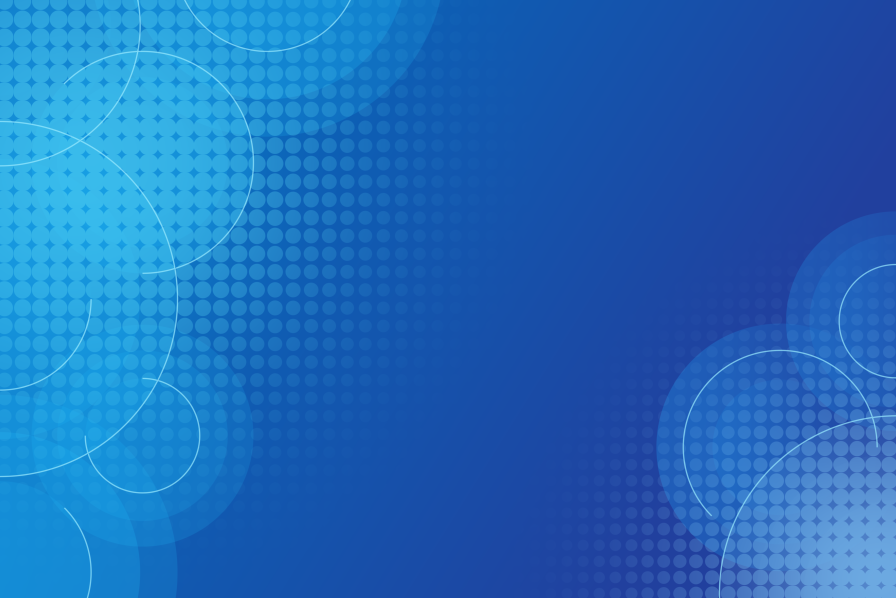
This background is drawn by a Shadertoy shader. Its source:

```glsl
// Blue diagonal gradient with translucent ringed discs, fading halftone dots and thin arcs.

const float PI = 3.14159265;
const float HEIGHT = 512.0;  // canvas height in design units, y pointing down
const float STROKE = 0.55;   // half width of the outlines

const vec3 AZURE  = vec3(0.04, 0.39, 0.72);
const vec3 INDIGO = vec3(0.13, 0.25, 0.62);
const vec3 CYAN   = vec3(0.11, 0.70, 0.95);
const vec3 ICE    = vec3(0.34, 0.83, 0.95);
const vec3 SKY    = vec3(0.12, 0.52, 0.86);
const vec3 MIST   = vec3(0.52, 0.80, 0.97);
const vec3 LINE   = vec3(0.60, 0.92, 1.00);

// Coverage of the inside of a signed distance, softened over one pixel.
float fill(float dist, float px) {
    return 1.0 - smoothstep(-0.7 * px, 0.7 * px, dist);
}

// Soft round falloff: 1 at the centre, 0 at the radius.
float glow(vec2 p, vec2 centre, float radius) {
    return 1.0 - smoothstep(0.0, radius, length(p - centre));
}

// Three concentric discs; fade lowers their opacity towards the right.
vec3 rings(vec3 col, vec2 p, vec2 centre, vec3 radii, vec3 tint, vec3 alpha, float fade, float px) {
    vec2 d = p - centre;
    for (int i = 0; i < 3; i++) {
        float r = radii[i];
        float shade = 1.0 - fade * smoothstep(-r, r, d.x);
        col = mix(col, tint, alpha[i] * shade * fill(length(d) - r, px));
    }
    return col;
}

// Dot lattice; strength drives both dot size and opacity.
float halftone(vec2 p, vec2 origin, float pitch, float strength, float px) {
    vec2 cell = (fract((p - origin) / pitch + 0.5) - 0.5) * pitch;
    float radius = pitch * mix(0.32, 0.56, strength);
    return strength * fill(length(cell) - radius, px);
}

// Thin arc spanning halfSpan radians on both sides of the middle angle.
float arc(vec2 p, vec2 centre, float r, float middle, float halfSpan, float px) {
    vec2 d = p - centre;
    float angle = abs(mod(atan(d.y, d.x) - middle + PI, 2.0 * PI) - PI);
    float stroke = fill(abs(length(d) - r) - STROKE, px);
    return stroke * fill((angle - halfSpan) * r, px);
}

float circle(vec2 p, vec2 centre, float r, float px) {
    return fill(abs(length(p - centre) - r) - STROKE, px);
}

void mainImage(out vec4 fragColor, in vec2 fragCoord) {
    float px = HEIGHT / iResolution.y;
    vec2 p = vec2(fragCoord.x, iResolution.y - fragCoord.y) * px;

    // Shared centres
    vec2 top = vec2(229.0, -35.0), corner = vec2(0.0, 22.0);
    vec2 upper = vec2(122.0, 139.0), left = vec2(0.0, 256.0);
    vec2 lower = vec2(122.0, 373.0), base = vec2(0.0, 490.0);
    vec2 east = vec2(767.0, 275.0), middle = vec2(668.0, 383.0);
    vec2 southEast = vec2(768.0, 508.0);

    // Diagonal backdrop
    float slope = dot(p, vec2(0.85, 0.53));
    vec3 col = mix(AZURE, INDIGO, clamp((slope - 250.0) / 470.0, 0.0, 1.0));

    // Cyan discs on the left
    vec3 wide = vec3(152.0, 120.0, 78.0);
    vec3 small = vec3(95.0, 73.0, 49.0);
    vec3 layered = vec3(0.22, 0.28, 0.20);
    vec3 faint = vec3(0.15, 0.10, 0.05);
    col = mix(col, CYAN, 0.45 * glow(p, vec2(40.0, 160.0), 260.0));
    col = rings(col, p, top, wide, CYAN, layered, 0.1, px);
    col = rings(col, p, corner, vec3(120.0, 95.0, 60.0), CYAN, faint, 0.0, px);
    col = rings(col, p, lower, small, CYAN, vec3(0.22, 0.20, 0.18), 0.2, px);
    col = rings(col, p, left, wide, CYAN, vec3(0.26, 0.22, 0.08), 0.1, px);
    col = rings(col, p, upper, small, CYAN, vec3(0.26, 0.18, 0.05), 0.0, px);
    col = rings(col, p, base, wide, CYAN, layered, 0.1, px);

    // Blue discs on the right
    col = rings(col, p, east, vec3(94.0, 74.0, 48.0), SKY, vec3(0.34, 0.25, 0.15), 0.8, px);
    col = rings(col, p, middle, vec3(106.0, 83.0, 58.0), SKY, vec3(0.42, 0.22, 0.25), 0.9, px);
    col = rings(col, p, southEast, vec3(152.0, 120.0, 80.0), MIST, vec3(0.09, 0.03, 0.04), 0.0, px);
    col = mix(col, MIST, 0.42 * glow(p, vec2(750.0, 495.0), 140.0));

    // Halftone fields
    float leftField = pow(glow(p, vec2(80.0, 130.0), 400.0), 1.25);
    float rightField = pow(glow(p, southEast, 345.0), 1.15);
    col = mix(col, ICE, 0.54 * halftone(p, vec2(266.5, 171.0), 15.45, leftField, px));
    col = mix(col, MIST, 0.50 * halftone(p, vec2(720.0, 384.0), 13.8, rightField, px));

    // Fine outlines
    float lines = circle(p, top, 79.0, px);
    lines = max(lines, circle(p, corner, 120.0, px));
    lines = max(lines, circle(p, left, 152.0, px));
    lines = max(lines, circle(p, east, 48.5, px));
    lines = max(lines, circle(p, southEast, 152.0, px));
    lines = max(lines, arc(p, upper, 95.0, -0.125 * PI, 0.625 * PI, px));
    lines = max(lines, arc(p, left, 78.0, 0.25 * PI, 0.25 * PI, px));
    lines = max(lines, arc(p, lower, 49.0, 0.25 * PI, 0.75 * PI, px));
    lines = max(lines, arc(p, base, 78.0, 0.0, 0.25 * PI, px));
    lines = max(lines, arc(p, middle, 83.0, -0.625 * PI, 0.625 * PI, px));
    col = mix(col, LINE, 0.72 * lines);

    fragColor = vec4(col, 1.0);
}
```
